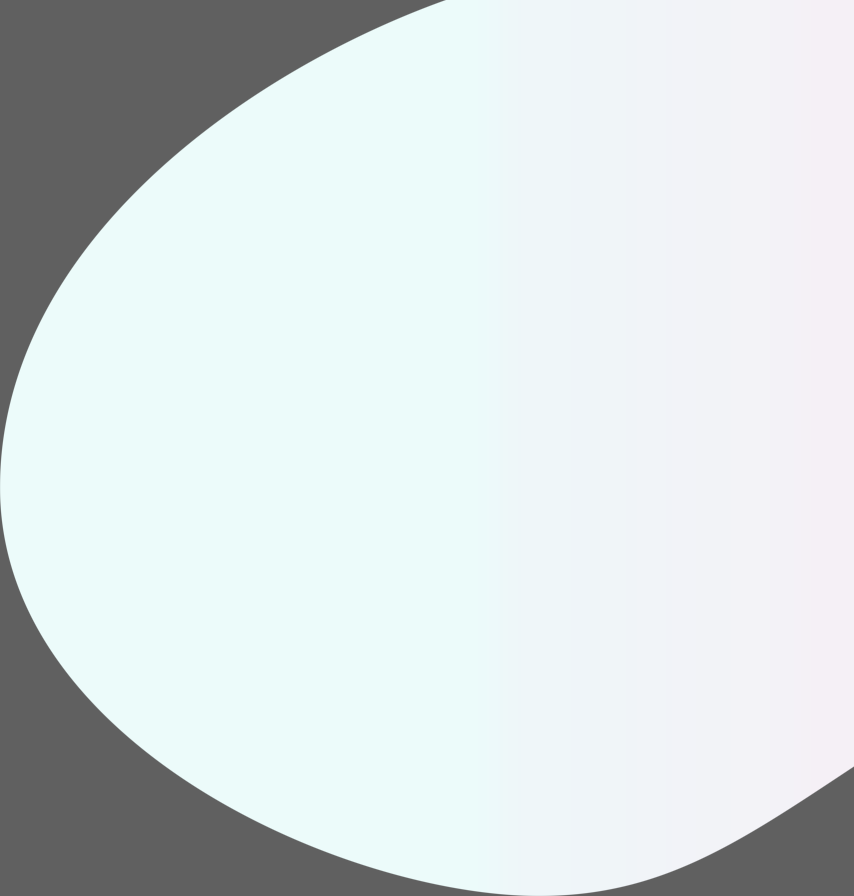
Give the GLSL for this background, as a Shadertoy shader.

```glsl
// A large pale blob, tinted from aqua to lilac, on a flat grey ground.
#define GROUND vec3(0.376, 0.376, 0.376)
#define AQUA   vec3(0.924, 0.985, 0.982)
#define MIST   vec3(0.937, 0.963, 0.975)
#define PEARL  vec3(0.951, 0.951, 0.970)
#define LILAC  vec3(0.961, 0.941, 0.964)
#define LEFT_TIP   vec2(0.0, 0.456)
#define BOTTOM_TIP vec2(0.631, 0.0)
#define SOLVE_STEPS 18

vec2 cubicPoint(vec2 a, vec2 b, vec2 c, vec2 d, float t) {
    float s = 1.0 - t;
    return s*s*s*a + 3.0*s*s*t*b + 3.0*s*t*t*c + t*t*t*d;
}

vec2 cubicTangent(vec2 a, vec2 b, vec2 c, vec2 d, float t) {
    float s = 1.0 - t;
    return s*s*(b - a) + 2.0*s*t*(c - b) + t*t*(d - c);
}

// Signed distance to an arc, positive on its left; the ends extend as lines.
float arcSide(vec2 p, vec2 a, vec2 b, vec2 c, vec2 d) {
    vec2 chord = d - a;
    float low = 0.0, high = 1.0;
    for (int i = 0; i < SOLVE_STEPS; i++) {
        float middle = 0.5*(low + high);
        if (dot(cubicPoint(a, b, c, d, middle) - p, chord) < 0.0) low = middle;
        else high = middle;
    }
    float t = 0.5*(low + high);
    vec2 tangent = normalize(cubicTangent(a, b, c, d, t));
    return dot(p - cubicPoint(a, b, c, d, t), vec2(-tangent.y, tangent.x));
}

// The outline runs counterclockwise through three arcs.
float blobSide(vec2 p) {
    float upper = arcSide(p, vec2(0.522, 1.0), vec2(0.296, 0.923), vec2(0.0, 0.730), LEFT_TIP);
    float lower = arcSide(p, LEFT_TIP, vec2(0.0, 0.169), vec2(0.406, 0.0), BOTTOM_TIP);
    float right = arcSide(p, BOTTOM_TIP, vec2(0.775, 0.0), vec2(0.866, 0.060), vec2(1.0, 0.1445));
    return min(upper, min(lower, right));
}

// Horizontal tint with gentle bands.
vec3 blobTint(float x) {
    vec3 tint = mix(AQUA, MIST, smoothstep(0.54, 0.63, x));
    tint = mix(tint, PEARL, smoothstep(0.65, 0.86, x));
    return mix(tint, LILAC, smoothstep(0.90, 0.97, x));
}

void mainImage(out vec4 fragColor, in vec2 fragCoord) {
    vec2 uv = fragCoord / iResolution.xy;
    float edge = 0.75 / min(iResolution.x, iResolution.y);
    float cover = smoothstep(-edge, edge, blobSide(uv));
    fragColor = vec4(mix(GROUND, blobTint(uv.x), cover), 1.0);
}
```
